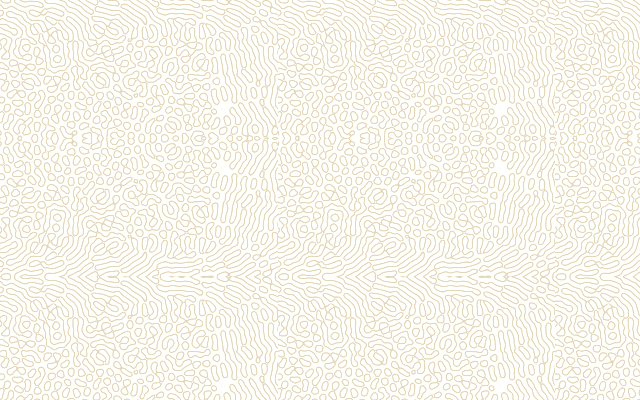
A Shadertoy shader for this pattern:

```glsl
const float TAU = 6.2831853;
const int WAVES = 44;
const vec2 TILE = vec2(0.694, 0.346);      // repeat width, mirrored height
const float MIRROR_Y = 0.308;              // height of one mirror axis
const float WAVELENGTH = 0.0234;           // spacing of neighbouring worms
const float LINE_WIDTH = 0.00175;
const vec3 PAPER = vec3(1.0, 1.0, 0.995);
const vec3 GOLD = vec3(0.82, 0.73, 0.53);

float hash(float n) {
    return fract(sin(n * 127.1 + 3.7) * 43758.5453);
}

float hash2(vec2 p) {
    return fract(sin(dot(p, vec2(127.1, 311.7))) * 43758.5453);
}

float valueNoise(vec2 p) {
    vec2 i = floor(p), f = fract(p);
    f = f * f * (3.0 - 2.0 * f);
    float low = mix(hash2(i), hash2(i + vec2(1, 0)), f.x);
    float high = mix(hash2(i + vec2(0, 1)), hash2(i + vec2(1, 1)), f.x);
    return mix(low, high, f.y);
}

// Repeat sideways, reflect up and down
vec2 foldTile(vec2 p) {
    float v = 1.0 - abs(mod((p.y - MIRROR_Y) / TILE.y, 2.0) - 1.0);
    return vec2(mod(p.x, TILE.x), v * TILE.y);
}

// Preferred wave angle (x) and how strongly it dominates (y)
vec2 grainAt(vec2 uv) {
    float slanted = 1.0 - smoothstep(0.08, 0.36, uv.y);
    float upright = smoothstep(0.7, 0.86, uv.x) * (1.0 - slanted)
                  * (1.0 - smoothstep(0.75, 0.95, uv.y));
    float wander = valueNoise(uv * vec2(8.0, 4.0)) - 0.5;
    float angle = mix(3.02, 1.97, slanted) + 0.7 * wander;
    return vec2(angle, 1.6 * max(slanted, upright) * (0.9 + wander) + 0.1);
}

// Ring-spectrum wave sum with its gradient and Hessian (xx, xy, yy)
float waveField(vec2 p, vec2 grain, out vec2 grad, out vec3 hess) {
    float sum = 0.0, power = 0.0;
    grad = vec2(0.0);
    hess = vec3(0.0);
    for (int i = 0; i < WAVES; i++) {
        float n = float(i);
        float angle = 0.5 * TAU * (n + hash(n)) / float(WAVES);
        vec2 k = vec2(cos(angle), sin(angle)) * (0.93 + 0.14 * hash(n + 61.0));
        float phase = dot(k, p) + TAU * hash(n + 137.0);
        float weight = exp(grain.y * (cos(2.0 * (angle - grain.x)) - 1.0));
        float c = weight * cos(phase);
        sum += c;
        grad -= weight * sin(phase) * k;
        hess -= c * vec3(k.x * k.x, k.x * k.y, k.y * k.y);
        power += 0.5 * weight * weight;
    }
    float gain = inversesqrt(power);
    grad *= gain;
    hess *= gain;
    return sum * gain;
}

// Distance to the worm outlines; the bias pinches off weak bridges
float outlineDistance(vec2 p, vec2 grain, float pinch) {
    const float falloff = 1.6;
    vec2 grad;
    vec3 hess;
    float field = waveField(p, grain, grad, hess);
    float bias = pinch * exp(-falloff * dot(grad, grad));
    vec2 bend = vec2(dot(hess.xy, grad), dot(hess.yz, grad));
    vec2 slope = grad + 2.0 * falloff * bias * bend;
    return abs(field - bias) / max(length(slope), 0.02);
}

// Share of a pixel of the given size covered by a thin line
float lineCoverage(float d, float width, float pixel) {
    float right = min(0.5 * width, d + 0.5 * pixel);
    float left = max(-0.5 * width, d - 0.5 * pixel);
    return max(right - left, 0.0) / pixel;
}

void mainImage(out vec4 fragColor, in vec2 fragCoord) {
    vec2 p = foldTile(fragCoord / iResolution.y);
    vec2 uv = p / TILE;

    // Spots prevail away from the slanted band
    float pinch = mix(0.34, 0.55, smoothstep(0.3, 0.9, uv.y));
    float scale = TAU / WAVELENGTH;
    float d = outlineDistance(p * scale, grainAt(uv), pinch) / scale;

    float ink = lineCoverage(d, LINE_WIDTH, 1.2 / iResolution.y);
    fragColor = vec4(mix(PAPER, GOLD, ink), 1.0);
}
```
